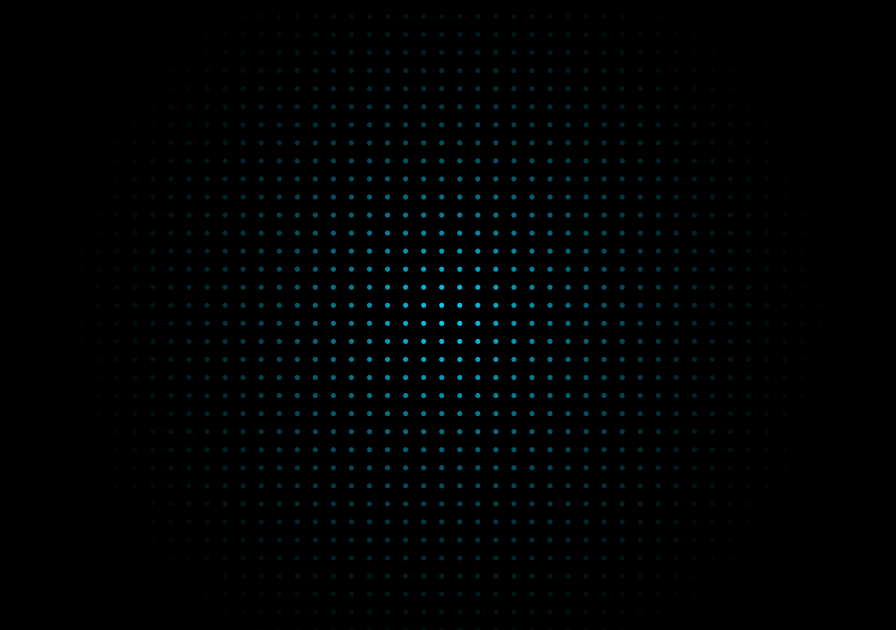
This background is drawn by a Shadertoy shader. Its source:

```glsl
// A square lattice of small cyan dots on black, brightest in the middle.
// Each pixel finds its nearest lattice point, draws a smooth disc there,
// and dims it by that point's distance from the canvas centre.

// Antialiased disc: signed distance measured against one pixel's width.
float disc(vec2 offset, float radius) {
    return clamp(0.5 + (radius - length(offset)) * iResolution.y, 0.0, 1.0);
}

// Radial falloff, reaching zero at the rim of the glow.
float glow(vec2 position) {
    float nearness = max(1.0 - length(position) / 0.68, 0.0);
    return nearness * nearness;
}

void mainImage(out vec4 fragColor, in vec2 fragCoord) {
    // Centred coordinates; the canvas height is one unit.
    vec2 position = (fragCoord - 0.5 * iResolution.xy) / iResolution.y;

    // Nearest point of the slightly offset lattice.
    float spacing = 0.02865;
    vec2 latticeOrigin = vec2(-0.0100, 0.0154);
    vec2 dotCentre = latticeOrigin
        + spacing * round((position - latticeOrigin) / spacing);

    // Light each dot evenly according to where it sits.
    vec3 cyan = vec3(0.01, 0.84, 1.0);
    float brightness = disc(position - dotCentre, 0.0040) * glow(dotCentre);
    fragColor = vec4(cyan * brightness, 1.0);
}
```
